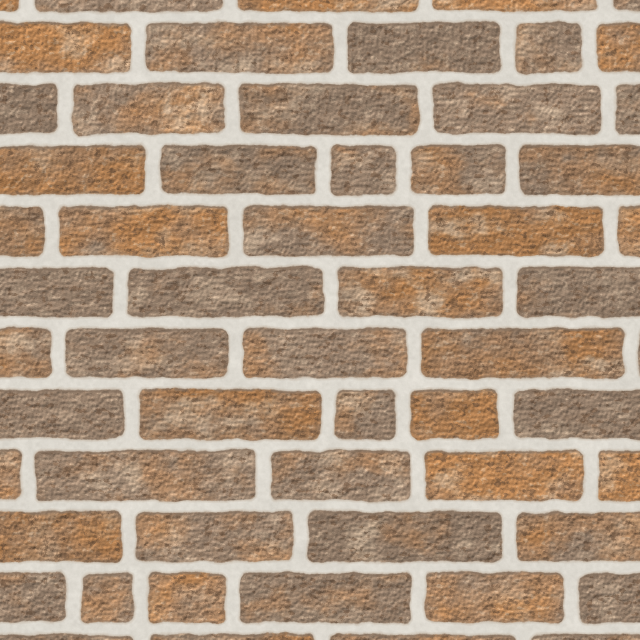
A WebGL 2 fragment shader for this texture:

```glsl
#version 300 es
precision highp float;

uniform vec2 u_resolution;
out vec4 fragColor;

#define ROW_PITCH 0.0955
#define ROW_SHIFT 0.0688
#define BRICK_PITCH 0.2905
#define BRICK_SHIFT 0.0716
#define JOINT_WIDTH 0.0225
#define BED_HEIGHT 0.0170
#define CORNER 0.011
#define EDGE_WOBBLE 0.009
#define SPLIT_CHANCE 0.13
#define RELIEF 0.85
#define WEAR 0.75

const vec3 MORTAR = vec3(0.868, 0.850, 0.812);
const vec3 MORTAR_SHADE = vec3(0.76, 0.70, 0.63);
const vec3 OCHRE = vec3(0.68, 0.49, 0.32);
const vec3 TAN = vec3(0.64, 0.50, 0.38);
const vec3 TAUPE = vec3(0.57, 0.485, 0.41);
const vec3 LIME = vec3(0.78, 0.69, 0.59);
const vec3 PIT = vec3(0.43, 0.33, 0.25);
const vec3 RIM = vec3(0.53, 0.45, 0.38);

float hash(vec2 p) {
    return fract(sin(dot(p, vec2(127.1, 311.7))) * 43758.5);
}

float noise(vec2 p) {
    vec2 i = floor(p), f = fract(p);
    f = f * f * (3.0 - 2.0 * f);
    return mix(mix(hash(i), hash(i + vec2(1, 0)), f.x),
               mix(hash(i + vec2(0, 1)), hash(i + vec2(1, 1)), f.x), f.y);
}

float fbm(vec2 p) {
    float sum = 0.0, amplitude = 0.5;
    for (int i = 0; i < 5; i++) {
        sum += amplitude * noise(p);
        p = mat2(1.6, 1.2, -1.2, 1.6) * p + 7.3;
        amplitude *= 0.55;
    }
    return sum / 1.055;
}

// Upright joint position in brick units, mostly regular, sometimes far off
float jointAt(float k, float row) {
    float h = hash(vec2(k + 3.0, row + 11.0)) - 0.5;
    return k + h * (0.06 + 1.2 * h * h);
}

float roundedBox(vec2 p, vec2 halfSize, float radius) {
    vec2 q = abs(p) - halfSize + radius;
    return length(max(q, 0.0)) + min(max(q.x, q.y), 0.0) - radius;
}

float height(vec2 p) {
    return fbm(p * vec2(46.0, 62.0)) + 0.35 * noise(p * 230.0);
}

vec3 brickColor(vec2 p, vec2 id) {
    vec2 q = p + id * 3.7;
    float tone = hash(id + 5.0), age = hash(id + 9.0);
    float cloud = fbm(q * vec2(13.0, 17.0));
    float grain = fbm(q * vec2(95.0, 120.0));

    // Fired clay, from ochre through tan to taupe
    float clay = tone + (cloud - 0.5) * 1.3;
    vec3 color = mix(OCHRE, TAN, smoothstep(0.1, 0.5, clay));
    color = mix(color, TAUPE, smoothstep(0.45, 0.8, clay));

    // Lime bloom, pale flecks and dark pits
    float bloom = smoothstep(0.48, 0.78, fbm(q * vec2(19.0, 27.0) + 40.0));
    color = mix(color, LIME, WEAR * bloom * (0.35 + 0.65 * age));
    color = mix(color, LIME, 0.6 * WEAR * smoothstep(0.56, 0.76, grain));
    color = mix(color, PIT, 0.6 * smoothstep(0.42, 0.24, grain));

    // Rough face lit from the upper left
    float slope = height(q) - height(q + vec2(-0.0018, 0.0026));
    return color * (1.0 + RELIEF * slope) * (0.95 + 0.1 * hash(id + 2.0));
}

void main() {
    vec2 uv = gl_FragCoord.xy / u_resolution;
    float pixel = 1.0 / min(u_resolution.x, u_resolution.y);

    // Running bond: row from the top, then the brick between two joints
    float y = (1.0 - uv.y + ROW_SHIFT) / ROW_PITCH;
    float row = floor(y);
    float x = (uv.x - BRICK_SHIFT) / BRICK_PITCH - 0.5 * mod(row, 2.0);
    float k = floor(x);
    if (x < jointAt(k, row)) k -= 1.0;
    else if (x > jointAt(k + 1.0, row)) k += 1.0;
    float left = jointAt(k, row), right = jointAt(k + 1.0, row);
    vec2 id = vec2(k, row);
    if (hash(id + 21.0) < SPLIT_CHANCE) {
        float middle = mix(left, right, 0.42);
        if (x < middle) right = middle;
        else { left = middle; id.x += 0.5; }
    }

    // Brick outline: slight tilt, uneven size and ragged edges
    vec2 p = vec2((x - 0.5 * (left + right)) * BRICK_PITCH, (0.5 - fract(y)) * ROW_PITCH);
    p.y += p.x * 0.022 * (hash(id + 31.0) - 0.5);
    vec2 ragged = vec2(fbm(uv * 38.0), fbm(uv * 38.0 + 60.0)) - 0.5;
    vec2 halfSize = 0.5 * vec2((right - left) * BRICK_PITCH - JOINT_WIDTH, ROW_PITCH - BED_HEIGHT);
    halfSize -= 0.0015 * hash(id + 41.0);
    float d = roundedBox(p + EDGE_WOBBLE * ragged, halfSize, CORNER);

    // Mortar with soft stains and grain
    vec3 mortar = MORTAR + 0.06 * (fbm(uv * 30.0) - 0.5) + 0.07 * (fbm(uv * 170.0) - 0.5);
    mortar = mix(mortar, MORTAR_SHADE, 0.6 * smoothstep(0.005, 0.0, d));

    // Brick with a dusty rim, heaviest along the top
    vec3 brick = brickColor(uv, id);
    float top = smoothstep(halfSize.y - 0.012, halfSize.y - 0.004, p.y);
    float rim = smoothstep(-0.006, -0.001, d) * (0.35 + 0.5 * top);
    brick = mix(brick, RIM, rim * smoothstep(0.2, 0.5, fbm(uv * 50.0 + 9.0)));

    float soft = max(0.0014, pixel);
    vec3 color = mix(mortar, brick, smoothstep(soft, -soft, d));
    fragColor = vec4(clamp(color, 0.0, 1.0), 1.0);
}
```
